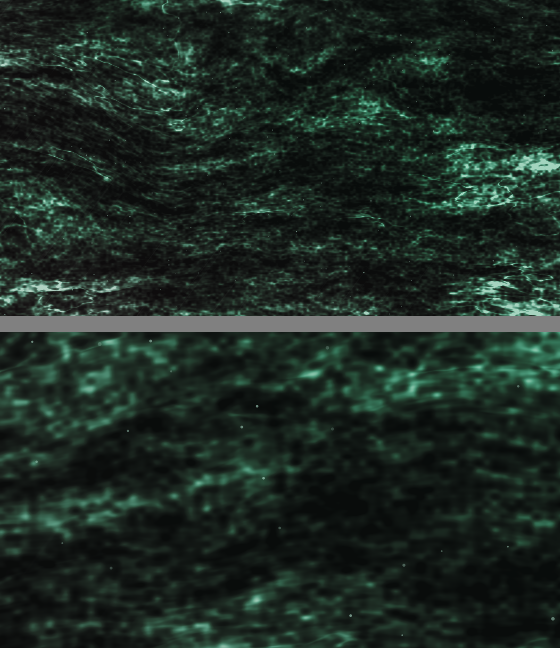
Top, the full canvas; bottom, a detail of the centre.
Write a Shadertoy shader that draws this texture.

```glsl
// Dark green polished marble: warped, sideways-stretched noise layers are summed
// into one vein strength, which a ramp from near black to pale mint then colours.
// Dust specks, a warm haze and faint hairline scratches finish the surface.

#define STRETCH 3.6        // length to height ratio of the streaks
#define FLOW 0.10          // height of the broad waves in the bedding
#define CLOUD_GAIN 1.85    // broad light and dark zones
#define STREAK_GAIN 1.75   // long streaks
#define FLAKE_GAIN 1.55    // short sharp flakes
#define GRAIN_GAIN 1.75    // fine crystals
#define THREAD_GAIN 1.4    // thin veins
#define THREAD_WIDTH 0.035
#define WISP_GAIN 1.5      // pale solid patches
#define LEVEL -0.24        // overall shift of the vein strength
#define SPECK_CELLS 42.0
#define HAZE_TINT vec3(0.026, 0.004, 0.012)

float hash(vec2 p) {
    vec3 q = fract(p.xyx * 0.1031);
    q += dot(q, q.yzx + 33.33);
    return fract((q.x + q.y) * q.z);
}

// Smooth value noise from -1 to 1
float noise(vec2 p) {
    vec2 cell = floor(p), f = fract(p);
    f = f * f * (3.0 - 2.0 * f);
    float low = mix(hash(cell), hash(cell + vec2(1, 0)), f.x);
    float high = mix(hash(cell + vec2(0, 1)), hash(cell + vec2(1, 1)), f.x);
    return 2.0 * mix(low, high, f.y) - 1.0;
}

// Layered noise; a higher roughness keeps more fine detail
float fbm(vec2 p, int octaves, float roughness) {
    const mat2 turn = mat2(1.6, 1.2, -1.2, 1.6);
    float sum = 0.0, gain = 0.5;
    for (int i = 0; i < octaves; i++) {
        sum += gain * noise(p);
        p = turn * p + 17.3;
        gain *= roughness;
    }
    return sum;
}

// Thin bright line along the zero crossings of a noise field
float thread(vec2 p, float width) {
    float f = fbm(p, 5, 0.5) / width;
    return exp(-f * f);
}

// Stone colour for a vein strength spread roughly like a unit normal
vec3 stoneColour(float strength) {
    const float level[7] = float[7](-1.9, -0.69, 0.33, 0.97, 1.48, 1.96, 2.6);
    const vec3 shade[7] = vec3[7](
        vec3(0.035, 0.045, 0.042), vec3(0.07, 0.09, 0.08), vec3(0.12, 0.17, 0.14),
        vec3(0.17, 0.28, 0.22), vec3(0.24, 0.42, 0.34), vec3(0.36, 0.59, 0.50),
        vec3(0.66, 0.82, 0.75));
    vec3 colour = shade[0];
    for (int i = 1; i < 7; i++) {
        float t = (strength - level[i - 1]) / (level[i] - level[i - 1]);
        colour = mix(colour, shade[i], clamp(t, 0.0, 1.0));
    }
    return colour;
}

// Sparse round dust specks of varied brightness
float specks(vec2 p, float pixel) {
    vec2 grid = p * SPECK_CELLS, cell = floor(grid);
    vec2 centre = 0.2 + 0.6 * vec2(hash(cell + 11.0), hash(cell + 47.0));
    float radius = mix(0.0008, 0.002, hash(cell + 83.0));
    float dist = length(fract(grid) - centre) / SPECK_CELLS;
    float disc = 1.0 - smoothstep(radius - 0.5 * pixel, radius + 0.5 * pixel, dist);
    return disc * step(hash(cell), 0.06) * (0.3 + 0.7 * hash(cell + 29.0));
}

void mainImage(out vec4 fragColor, in vec2 fragCoord) {
    float pixel = 1.0 / iResolution.y;
    vec2 p = fragCoord * pixel;
    vec2 uv = fragCoord / iResolution.xy;

    // Bend the bedding, then stretch it sideways
    vec2 q = p;
    q.y += FLOW * noise(p * 1.7 + 7.0) + 0.035 * fbm(p * vec2(4.0, 5.0) + 3.0, 3, 0.5);
    q.x += 0.04 * fbm(p * 6.0 + 21.0, 3, 0.5);
    vec2 s = q * vec2(1.0, STRETCH);

    // Layers of veining, from broad to fine
    float cloud = fbm(s * 1.8 + 5.0, 4, 0.5);
    float streak = fbm(s * 6.0 + 31.0, 5, 0.62);
    float flake = fbm(s * 15.0 + 131.0, 3, 0.65);
    float grain = 0.5 * (noise(q * vec2(65, 110) + 9.0) + noise(p * vec2(115, 140) + 61.0));
    float presence = smoothstep(-0.2, 0.35, fbm(s * 2.3 + 71.0, 3, 0.5) + 0.4 * cloud);
    float threads = thread(s * 2.6 + 43.0, THREAD_WIDTH)
                  + thread(s * vec2(4.6, 3.6) + 97.0, THREAD_WIDTH);
    float wisp = smoothstep(0.34, 0.45, fbm(s * vec2(3.4, 4.4) + 113.0, 5, 0.55));
    wisp *= 0.25 + 0.75 * presence;

    // Grain softens toward the top, out of focus
    float focus = 1.0 - 0.3 * smoothstep(0.75, 1.0, uv.y);
    float strength = LEVEL + CLOUD_GAIN * cloud + STREAK_GAIN * streak
                   + FLAKE_GAIN * flake + GRAIN_GAIN * focus * grain * (1.0 - 0.3 * wisp)
                   + THREAD_GAIN * threads * presence + WISP_GAIN * wisp;
    vec3 colour = stoneColour(strength);

    // Greener in the middle, greyer and warmer toward the left and bottom
    float haze = clamp(1.1 - 2.2 * uv.x, 0.0, 1.0) * 0.6 + 0.5 * smoothstep(0.4, 0.0, uv.y);
    float luma = dot(colour, vec3(0.3, 0.59, 0.11));
    float richness = 1.25 - 0.35 * haze + 0.3 * noise(p * 3.0 + 51.0);
    colour = max(mix(vec3(luma), colour, richness), 0.0) + haze * HAZE_TINT;

    // Hairline scratches and dust
    vec2 slant = mat2(0.8, 0.6, -0.6, 0.8) * p;
    float scratch = smoothstep(0.7, 0.95, noise(slant * vec2(130, 4)));
    colour += 0.04 * haze * scratch;
    colour = mix(colour, vec3(0.6, 0.77, 0.7), 0.75 * specks(p, pixel));

    fragColor = vec4(colour, 1.0);
}
```
